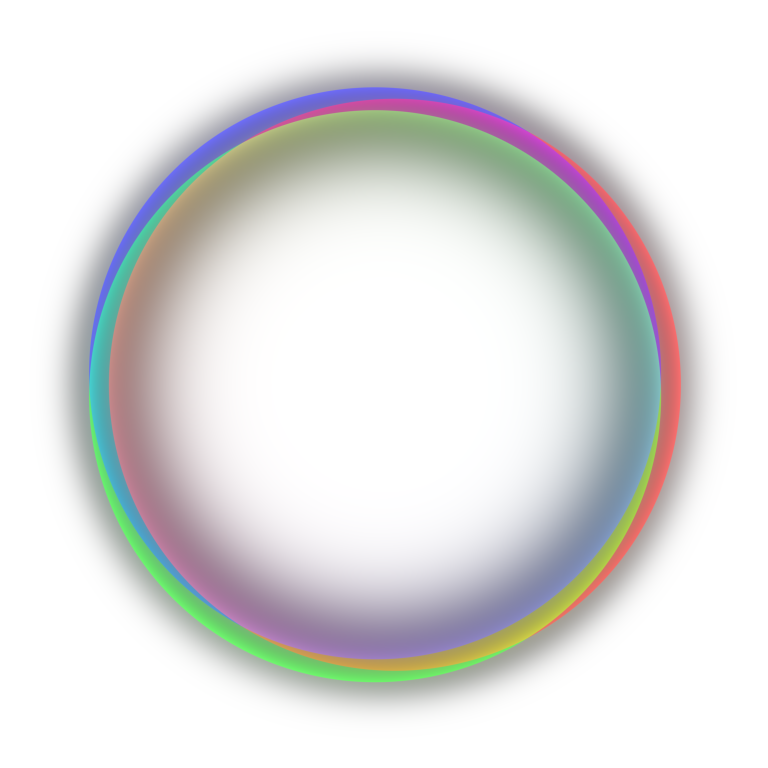
A Shadertoy shader for this background:

```glsl
// Three offset red, blue and green glowing rings that overlap on white.

// Share of white left by one ring's shade; d is the signed distance to its edge
float ringShade(float d, float inside) {
    float outerShade = 0.20 * exp(-pow(max(d, 0.0) / 0.034, 2.0));
    float innerShade = 0.48 * exp(-pow(max(-d, 0.0) / 0.0716, 1.5));
    return 1.0 - mix(outerShade, innerShade, inside);
}

// Light that one ring adds to its own colour
float ringGlow(float d, float inside) {
    float outerGlow = 0.07 * exp(-max(d, 0.0) / 0.013);
    float innerGlow = 0.57 * exp(-max(-d, 0.0) / 0.0456);
    return mix(outerGlow, innerGlow, inside);
}

void mainImage(out vec4 fragColor, in vec2 fragCoord) {
    float canvas = min(iResolution.x, iResolution.y);
    vec2 p = (fragCoord - 0.5 * iResolution.xy) / canvas - vec2(-0.003, -0.001);
    float pixel = 1.0 / canvas;

    float white = 1.0;
    vec3 light = vec3(0.0);

    // Ring centres sit a third of a turn apart: red, blue, green
    for (int i = 0; i < 3; i++) {
        float angle = float(i) * 2.0943951;
        vec2 center = 0.0172 * vec2(cos(angle), sin(angle));
        float d = length(p - center) - 0.3724;
        float inside = 1.0 - smoothstep(-0.75 * pixel, 0.75 * pixel, d);

        vec3 hue = i == 0 ? vec3(1.0, 0.02, 0.02)
                 : i == 1 ? vec3(0.02, 0.02, 1.0)
                          : vec3(0.02, 1.0, 0.02);
        white *= ringShade(d, inside);
        light += hue * ringGlow(d, inside);
    }

    fragColor = vec4(min(vec3(white) + light, 1.0), 1.0);
}
```
